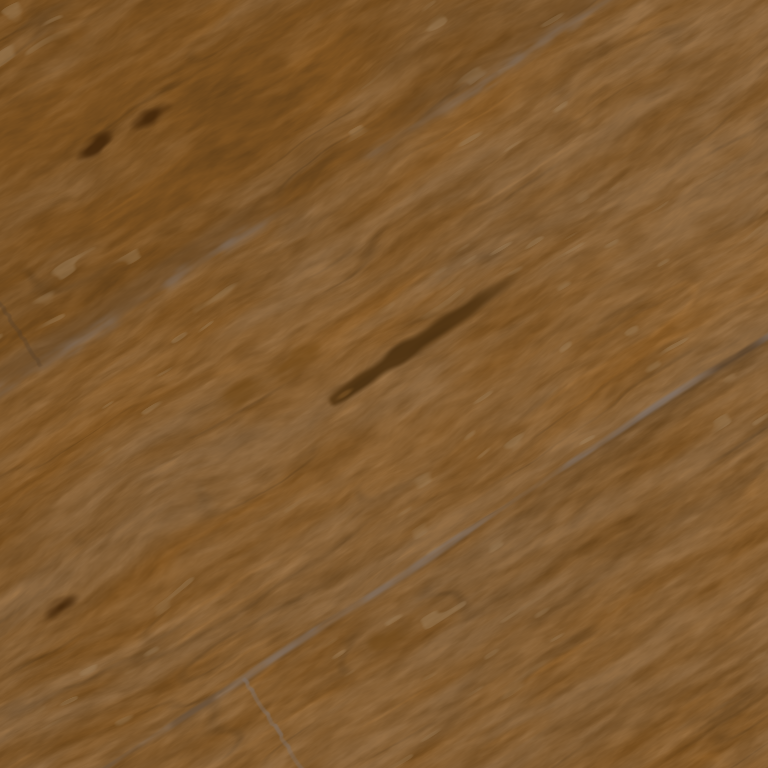
This texture is drawn by a Shadertoy shader. Its source:

```glsl
// Oak floor planks laid diagonally: stretched, warped noise makes the grain,
// thin broken grey lines make the plank seams, and distance functions
// make a long dark split and a scatter of knots.

float hash(vec2 p) {
    vec3 q = fract(vec3(p.xyx) * 0.1031);
    q += dot(q, q.yzx + 33.33);
    return fract((q.x + q.y) * q.z);
}

float noise(vec2 p) {
    vec2 i = floor(p), f = fract(p);
    f = f * f * f * (f * (f * 6.0 - 15.0) + 10.0);
    return mix(mix(hash(i), hash(i + vec2(1, 0)), f.x),
               mix(hash(i + vec2(0, 1)), hash(i + vec2(1, 1)), f.x), f.y);
}

float fbm(vec2 p) {
    float sum = 0.0, amp = 0.53;
    for (int i = 0; i < 4; i++) {
        sum += amp * noise(p);
        p = mat2(0.8, 0.6, -0.6, 0.8) * p * 2.03 + 17.3;
        amp *= 0.5;
    }
    return sum;
}

// Thin crests where smooth noise crosses its middle value
float crest(vec2 p) {
    return smoothstep(0.8, 1.0, 1.0 - abs(2.0 * noise(p) - 1.0));
}

// Soft line of given half width at distance d
float line(float d, float halfWidth) {
    return 1.0 - smoothstep(halfWidth * 0.3, halfWidth * 1.5, abs(d));
}

// Canvas position to (along, across) the grain
vec2 toGrain(vec2 p) {
    return vec2(0.839 * p.x + 0.545 * p.y, 0.839 * p.y - 0.545 * p.x);
}

vec3 woodGrain(vec2 g, vec2 p, float upper, float lower) {
    // Each plank gets its own patch of noise; the lower one runs straighter
    vec2 q = g + vec2(3.7, 5.1) * upper + vec2(8.3, 2.9) * lower;
    float bend = mix(0.05, 0.015, lower);
    q.y += bend * (fbm(q * vec2(3.0, 5.0)) - 0.5);

    float patches = fbm(q * vec2(3.0, 13.0) + 40.0);
    float streaks = fbm(q * vec2(7.0, 44.0));
    float fibres = fbm(q * vec2(30.0, 120.0) + 9.0);
    float veins = crest(q * vec2(1.3, 17.0) + 21.0);

    // Warm amber against greyer tan
    float grey = 0.53 + 1.0 * (patches - 0.5) + 1.3 * (streaks - 0.5);
    grey += 0.5 * (fibres - 0.5) + 0.3 * (p.x - 0.45) - 0.28 * upper;
    vec3 col = mix(vec3(0.51, 0.333, 0.13), vec3(0.505, 0.373, 0.228),
                   clamp(grey, 0.0, 1.0));

    // Light and dark streaks, with crisp thin strokes over them
    float light = 1.01 + 0.22 * (streaks - 0.5) + 0.25 * (fibres - 0.5);
    float pale = crest(q * vec2(5.0, 30.0) + 71.0);
    float dark = crest(q * vec2(6.0, 38.0) + 87.0);
    light += 0.07 * pale * smoothstep(0.45, 0.8, noise(q * vec2(9.0, 25.0) + 5.0));
    light -= 0.09 * dark * smoothstep(0.45, 0.8, noise(q * vec2(8.0, 22.0) + 55.0));
    light -= mix(0.02, 0.08, lower) * veins * noise(q * vec2(4.0, 30.0));
    light *= 1.0 - 0.06 * upper - 0.01 * lower + 0.05 * (p.x - 0.5);
    col *= light;

    // Very sparse, short pale flecks
    float fleck = smoothstep(0.84, 0.96, noise(q * vec2(24.0, 105.0) + 63.0));
    fleck *= smoothstep(0.55, 0.75, noise(q * vec2(5.0, 9.0) + 31.0));
    return mix(col, vec3(0.62, 0.51, 0.37), 0.4 * fleck);
}

vec3 addSeams(vec3 col, vec2 g, float lowSeam, float highSeam) {
    float wear = noise(vec2(g.x * 8.0, 4.0));
    float broken = noise(vec2(g.x * 26.0, 9.0));
    float fine = noise(g * vec2(45.0, 160.0));
    vec3 dust = vec3(0.50, 0.44, 0.40), shadow = vec3(0.34, 0.25, 0.16);

    // Lower seam: broken dust of changing width, dark only at the far end
    float gap = smoothstep(1.03, 1.08, g.x) * smoothstep(1.16, 1.11, g.x);
    gap += 0.7 * smoothstep(0.33, 0.28, g.x) * smoothstep(0.3, 0.6, broken);
    col = mix(col, shadow, 0.25 * wear * line(lowSeam + 0.005, 0.004));
    float strength = 0.2 + 0.65 * smoothstep(0.2, 0.7, 0.5 * wear + 0.5 * broken);
    col = mix(col, mix(dust, shadow, clamp(gap, 0.0, 1.0)),
              strength * (0.6 + 0.4 * fine) * line(lowSeam, 0.0025 + 0.003 * wear));

    // Upper seam: wide, faint, patchy grey band with shade above it
    col = mix(col, shadow, 0.28 * wear * line(highSeam - 0.016, 0.016));
    float haze = smoothstep(0.3, 0.8, 0.6 * wear + 0.4 * broken);
    col = mix(col, dust, 0.5 * haze * fine * line(highSeam, 0.011));
    col = mix(col, dust, 0.3 * haze * line(highSeam, 0.004));

    // Butt joints across the outer planks
    float joint = line(g.x - 0.328 - 0.003 * fine, 0.003);
    col = mix(col, dust, (0.35 + 0.3 * fine) * joint * smoothstep(0.002, -0.002, lowSeam));
    return mix(col, shadow, 0.4 * joint * smoothstep(-0.002, 0.002, highSeam));
}

vec3 addSplit(vec3 col, vec2 g) {
    float t = clamp((g.x - 0.615) / 0.335, 0.0, 1.0);
    float centre = 0.163 + 0.010 * t + 0.008 * (noise(g * vec2(18.0, 9.0)) - 0.5);
    float halfWidth = 0.021 * pow(t, 0.3) * pow(1.0 - t, 0.6);
    halfWidth += 0.006 * (noise(g * vec2(30.0, 60.0)) - 0.5);
    float inside = smoothstep(0.004, -0.006, abs(g.y - centre) - halfWidth);
    inside *= smoothstep(0.0, 0.03, t) * smoothstep(1.0, 0.65, t);
    vec3 hollow = mix(vec3(0.27, 0.17, 0.05), vec3(0.37, 0.24, 0.09),
                      noise(g * vec2(18.0, 110.0)));
    col = mix(col, hollow, 0.92 * inside);
    // Amber rim at the blunt end
    float rim = length((g - vec2(0.642, 0.164)) / vec2(0.014, 0.004));
    return mix(col, vec3(0.5, 0.34, 0.15), 0.6 * smoothstep(1.2, 0.3, rim));
}

vec3 addKnots(vec3 col, vec2 g) {
    for (int i = 0; i < 6; i++) {
        float k = float(i), side = fract(k * 0.618);
        vec2 spot = vec2(0.08 + 0.5 * side, fract(0.21 + k * 0.32));
        float dark = 1.0 - smoothstep(0.25, 0.45, side);
        vec2 size = vec2(0.027, 0.011) * mix(1.2, 0.5 + 0.6 * hash(vec2(k, 7.0)), dark);
        float d = length((g - toGrain(spot)) / size);
        d += 0.8 * (noise(g * vec2(50.0, 110.0)) - 0.5);
        vec3 tint = mix(vec3(0.43, 0.27, 0.07), vec3(0.25, 0.14, 0.03), dark);
        col = mix(col, tint, mix(0.5, 0.85, dark) * smoothstep(1.4, 0.3, d));
    }
    return col;
}

void mainImage(out vec4 fragColor, in vec2 fragCoord) {
    vec2 p = fragCoord / iResolution.xy;
    vec2 g = toGrain(p);
    float wobble = 0.007 * (noise(vec2(g.x * 7.0, 2.0)) - 0.5);
    float lowSeam = g.y + 0.072 + wobble, highSeam = g.y - 0.407 - wobble;
    float upper = smoothstep(-0.006, 0.006, highSeam);
    float lower = smoothstep(0.002, -0.002, lowSeam);

    // Blend the finished planks so their noise offsets never smear
    vec3 col = woodGrain(g, p, 0.0, 0.0);
    col = mix(col, woodGrain(g, p, 1.0, 0.0), upper);
    col = mix(col, woodGrain(g, p, 0.0, 1.0), lower);
    col = addSeams(col, g, lowSeam, highSeam);
    col = addKnots(addSplit(col, g), g);
    fragColor = vec4(col, 1.0);
}
```
